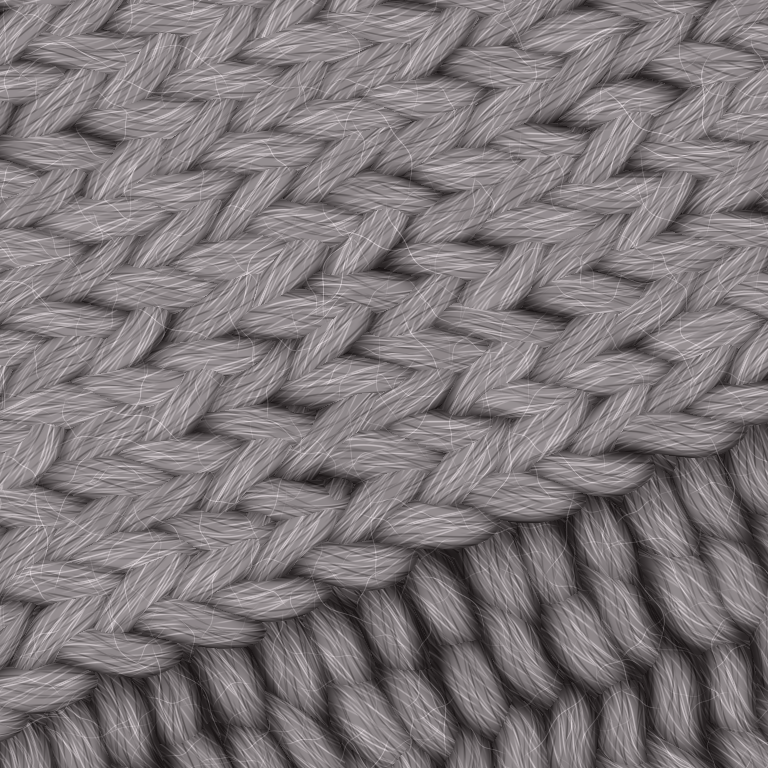
Reproduce this texture procedurally as a WebGL 2 fragment shader.

```glsl
#version 300 es
precision highp float;
// Fuzzy grey wool: slanted rows of leaning knit legs above a diagonal fold,
// steep rib legs below it. Overlapping rounded legs give the relief, cellular
// strands give the spun fibres, and sparse curved strands give the stray hairs.

uniform vec2 u_resolution;
out vec4 fragColor;

const vec3 DARK = vec3(0.105, 0.088, 0.090);
const vec3 LIGHT = vec3(0.785, 0.755, 0.767);
const float EDGE_HEIGHT = 0.065;               // fold height at the left side
const float EDGE_ANGLE = 0.375;                // fold and row direction
const vec2 KNIT_PITCH = vec2(0.112, 0.053);    // along row, across row
const vec2 KNIT_RADIUS = vec2(0.088, 0.031);   // half length, half width
const vec2 KNIT_LEAN = vec2(0.04, -0.37);      // mean lean, alternating lean
const vec2 RIB_PITCH = vec2(0.074, 0.118);
const vec2 RIB_RADIUS = vec2(0.083, 0.036);
const vec2 RIB_LEAN = vec2(-1.42, 0.14);
const float TWIST = 0.22;                      // fibre angle within a leg
const vec2 FIBRE_FREQUENCY = vec2(24.0, 125.0);
const float FIBRE_LIGHT = 0.36;
const float FIBRE_DARK = 0.27;
const float HAIR_CELL = 0.085;
const float HAIR_WIDTH = 0.0013;
const float HAIR_LIGHT = 0.30;

vec3 hash(vec2 p) {
    vec3 q = fract(vec3(p.xyx) * vec3(0.1031, 0.1030, 0.0973));
    q += dot(q, q.yxz + 33.33);
    return fract((q.xxy + q.yzz) * q.zyx);
}

vec2 turn(vec2 p, float angle) {
    float c = cos(angle), s = sin(angle);
    return vec2(c * p.x + s * p.y, c * p.y - s * p.x);
}

// Highest leg at p: x = height, yz = position within the leg, w = random id.
vec4 legs(vec2 p, vec2 pitch, vec2 radius, vec2 lean, float firstRow) {
    vec4 best = vec4(-1.0, 0.0, 0.0, 0.0);
    float baseRow = floor(p.y / pitch.y);
    for (int j = -1; j <= 1; j++) {
        float row = baseRow + float(j);
        if (row < firstRow) continue;
        float side = 1.0 - 2.0 * mod(row, 2.0);
        float shift = 0.37 * row + 0.15 * sin(row * 2.3);
        float baseColumn = floor(p.x / pitch.x - shift);
        for (int i = -1; i <= 1; i++) {
            float column = baseColumn + float(i);
            vec3 rnd = hash(vec2(column, row) + 71.0);
            vec2 centre = vec2(column + shift, row) + 0.5 + 0.22 * (rnd.xy - 0.5);
            vec2 d = turn(p - centre * pitch, lean.x + lean.y * side + 0.22 * (rnd.z - 0.5));
            d.y += 0.12 * radius.y * sin(3.0 * d.x / radius.x);
            vec2 e = d / (radius * (0.92 + 0.2 * rnd.yx));
            float height = 1.0 - dot(e, e) + 0.16 * e.x + 0.12 * (rnd.x - 0.5);
            if (height > best.x) best = vec4(height, d, rnd.z);
        }
    }
    return best;
}

// Cellular layer of short lines along x, each with its own slope and bend.
float fibres(vec2 p, float width) {
    vec2 cell = floor(p);
    float shade = 0.0;
    for (int j = -1; j <= 1; j++) {
        for (int i = -1; i <= 1; i++) {
            vec2 id = cell + vec2(i, j);
            vec3 rnd = hash(id + 300.0);
            vec2 d = p - id - rnd.xy;
            d.y += d.x * (2.2 * (rnd.z - 0.5) + 0.5 * d.x * (rnd.x - 0.5));
            float line = smoothstep(width, 0.0, abs(d.y)) * smoothstep(0.95, 0.4, abs(d.x));
            shade = max(shade, line * (0.35 + 0.65 * fract(rnd.z * 7.0 + rnd.y)));
        }
    }
    return shade;
}

// Sparse curved hairs that point any way.
float hairs(vec2 p, float size, float width) {
    p /= size;
    vec2 cell = floor(p);
    float shade = 0.0;
    for (int j = -1; j <= 1; j++) {
        for (int i = -1; i <= 1; i++) {
            vec2 id = cell + vec2(i, j);
            vec3 rnd = hash(id + 500.0);
            vec2 d = turn(p - id - rnd.xy, 6.283 * rnd.z);
            d.y += (rnd.x - 0.5) * 1.3 * d.x * d.x + 0.04 * sin(7.0 * d.x + 6.0 * rnd.y);
            float line = smoothstep(width / size, 0.0, abs(d.y)) * smoothstep(0.85, 0.35, abs(d.x));
            shade = max(shade, line * fract(rnd.x * 9.0 + rnd.z));
        }
    }
    return shade;
}

void main() {
    vec2 uv = gl_FragCoord.xy / u_resolution.y;
    float pixel = 1.0 / u_resolution.y;

    // Frame along the fold, bent by layered sines
    vec2 q = turn(uv - vec2(0.0, EDGE_HEIGHT), EDGE_ANGLE);
    q += 0.006 * sin(q.yx * vec2(17.0, 13.0) + vec2(1.0, 2.5));
    q += 0.003 * sin(q.yx * vec2(41.0, 37.0) + 4.0 * uv);

    // Relief of both fabrics, with a shadow under the fold
    vec4 knit = legs(q, KNIT_PITCH, KNIT_RADIUS, KNIT_LEAN, 0.0);
    vec4 rib = legs(q, RIB_PITCH, RIB_RADIUS, RIB_LEAN, -99.0);
    float upper = max(smoothstep(-0.1, 0.05, knit.x), smoothstep(0.0, 0.02, q.y));
    vec4 leg = upper > 0.5 ? knit : rib;
    float relief = mix(smoothstep(-0.15, 0.9, rib.x), smoothstep(-0.25, 0.75, knit.x), upper);
    float shadow = mix(mix(0.5, 0.95, smoothstep(0.0, -0.08, q.y)), 1.0, upper);
    float tone = (0.08 + 0.60 * relief) * shadow + 0.06 * (leg.w - 0.5);

    // Spun fibres follow each leg
    vec2 offset = 9.0 * vec2(leg.w, 1.0 - leg.w);
    float width = max(0.24, 1.2 * pixel * FIBRE_FREQUENCY.y);
    float bright = fibres(turn(leg.yz, TWIST) * FIBRE_FREQUENCY + offset, width);
    float dim = fibres(turn(leg.yz, -TWIST * 0.5) * FIBRE_FREQUENCY * 0.9 + offset + 40.0, width);
    tone += (FIBRE_LIGHT * bright - FIBRE_DARK * dim) * (0.45 + 0.55 * relief);

    // Stray hairs in two sizes
    float hairWidth = max(HAIR_WIDTH, 1.1 * pixel);
    float stray = max(hairs(uv, HAIR_CELL, hairWidth), 0.8 * hairs(uv + 3.7, HAIR_CELL * 0.5, hairWidth));
    tone += HAIR_LIGHT * stray;

    fragColor = vec4(mix(DARK, LIGHT, clamp(tone, 0.0, 1.1)), 1.0);
}
```
